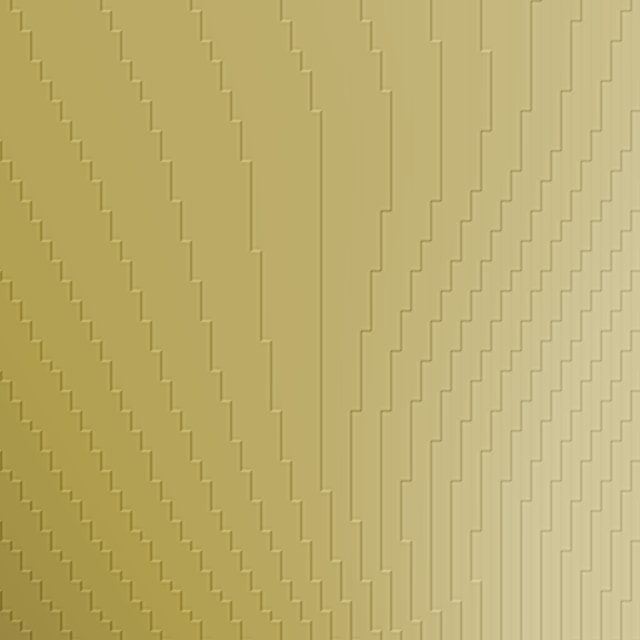
Give the GLSL for this background, as a WebGL 1 fragment shader.

```glsl
precision highp float;
uniform vec2 u_resolution;

const float CELLS = 64.0;                    // grid cells per side
const vec2 GRID_SHIFT = vec2(-0.12, 0.10);   // in cells
const float LINE_WIDTH = 0.12;               // in cells
const float GROOVE_DEPTH = 0.118;
const float RIDGE_HEIGHT = 0.080;
const float HALO = 0.019;          // glow beside each groove
const float STREAK = 0.016;        // faint column lines on the pale side
const float BAND_SOFTNESS = 0.25;  // 0 = flat bands, 1 = smooth gradient

const vec3 OLIVE = vec3(0.585, 0.512, 0.245);
const vec3 GOLD  = vec3(0.688, 0.618, 0.302);
const vec3 SAND  = vec3(0.735, 0.670, 0.405);
const vec3 CREAM = vec3(0.817, 0.777, 0.605);

// Height field: a tilted plane that bends upward past a soft crease
float height(vec2 uv) {
  float v = 1.0 - uv.y;
  float base = 0.80 - v * (2.56 + 3.96 * v);
  float slope = mix(7.0, 14.0, smoothstep(0.06, 0.92, v));
  float bend = 7.0 + v * (29.0 + v * (-62.0 + 44.6 * v));
  float crease = mix(0.67, 0.47, smoothstep(0.2, 0.9, v));
  float softness = mix(0.14, 0.08, smoothstep(0.0, 0.3, v));
  float d = uv.x - crease;
  return base + slope * uv.x + 0.5 * bend * (d + sqrt(d * d + softness * softness));
}

// Whole contour level of one grid cell
float level(vec2 cell) {
  return floor(height((cell + 0.5 - GRID_SHIFT) / CELLS));
}

vec3 palette(float h) {
  vec3 color = mix(OLIVE, GOLD, clamp((h + 6.5) / 5.0, 0.0, 1.0));
  color = mix(color, SAND, clamp((h + 1.5) / 4.3, 0.0, 1.0));
  return mix(color, CREAM, clamp((h - 2.9) / 9.8, 0.0, 1.0));
}

float bump(float d, float width) {
  return exp(-d * d / (width * width));
}

// Relief of a step: rising steps are grooves, falling steps are ridges
float relief(float rise, float d) {
  float amount = rise > 0.0 ? -GROOVE_DEPTH : RIDGE_HEIGHT;
  float halo = HALO * (bump(d - 0.32, 0.14) + bump(d + 0.32, 0.14));
  return min(abs(rise), 1.0) * (amount * bump(d, LINE_WIDTH) + sign(rise) * halo);
}

void main() {
  vec2 uv = gl_FragCoord.xy / u_resolution;
  vec2 grid = uv * CELLS + GRID_SHIFT;
  vec2 cell = floor(grid);
  vec2 border = floor(grid + 0.5);
  vec2 d = grid - border;

  // Stepped colour bands
  float h = height(uv);
  vec3 color = palette(mix(level(cell) + 0.5, h, BAND_SOFTNESS));

  // Embossed stair edges, fainter where the ground is pale
  float riseX = level(vec2(border.x, cell.y)) - level(vec2(border.x - 1.0, cell.y));
  float riseY = level(vec2(cell.x, border.y - 1.0)) - level(vec2(cell.x, border.y));
  float pale = smoothstep(3.0, 13.0, h);
  float shade = relief(riseX, d.x) + relief(riseY, d.y);
  color += shade * mix(1.0, 0.7, pale) * vec3(1.0, 1.0, 1.1);

  // Faint vertical streaks
  color -= STREAK * pale * bump(d.x, LINE_WIDTH);

  gl_FragColor = vec4(color, 1.0);
}
```
